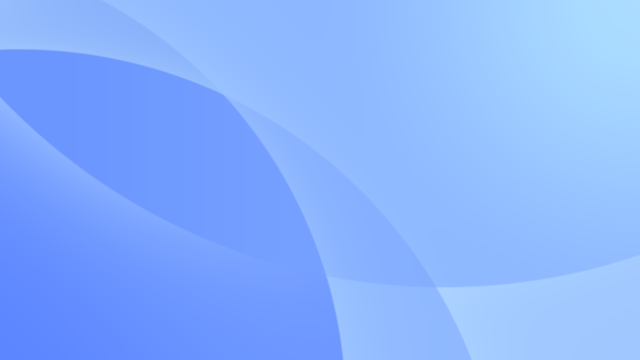
A Shadertoy shader for this background:

```glsl
// Soft blue backdrop of three large overlapping discs with glowing rims

// Discs: centre xy and radius, in canvas heights
const vec3 STEEP_DISC = vec3(-0.324, -0.137, 1.289);
const vec3 WIDE_DISC  = vec3( 0.053, -0.493, 1.356);
const vec3 UPPER_DISC = vec3( 1.238,  1.916, 1.714);

const float ASPECT = 1.786;
const float EDGE_PIXELS = 1.0;   // half width of edge smoothing at 288 px height

// Panel colours
const vec3 SKY         = vec3(0.550, 0.715, 1.0);
const vec3 SKY_CORNER  = vec3(0.670, 0.865, 1.0);
const vec3 CREST       = vec3(0.530, 0.690, 0.985);
const vec3 STRIP       = vec3(0.520, 0.682, 1.0);
const vec3 LENS_LEFT   = vec3(0.420, 0.588, 0.995);
const vec3 LENS_RIGHT  = vec3(0.460, 0.628, 1.0);
const vec3 DEEP_LEFT   = vec3(0.350, 0.515, 1.0);
const vec3 DEEP_RIGHT  = vec3(0.420, 0.585, 1.0);
const vec3 LOW_STRIP   = vec3(0.555, 0.718, 1.0);
const vec3 LOW_RIGHT   = vec3(0.625, 0.780, 1.0);
const vec3 GLOW_TINT   = vec3(1.0, 0.95, 0.1);

float discDistance(vec2 p, vec3 disc) {
    return length(p - disc.xy) - disc.z;
}

float inside(float d) {
    float soft = EDGE_PIXELS / 288.0;
    soft = max(soft, 0.7 / iResolution.y);
    return 1.0 - smoothstep(-soft, soft, d);
}

// Light that fades outward from a rim
vec3 rimGlow(float d, float strength, float reach) {
    return GLOW_TINT * strength * exp(-max(d, 0.0) / reach);
}

void mainImage(out vec4 fragColor, in vec2 fragCoord) {
    vec2 uv = fragCoord / iResolution.xy;
    vec2 p = uv * vec2(ASPECT, 1.0);

    float steep = discDistance(p, STEEP_DISC);
    float wide  = discDistance(p, WIDE_DISC);
    float upper = discDistance(p, UPPER_DISC);
    float inSteep = inside(steep);
    float inWide  = inside(wide);

    // Panels within the upper disc
    float cornerFade = smoothstep(0.0, 0.95, distance(p, vec2(ASPECT, 1.0)));
    vec3 sky = mix(SKY_CORNER, SKY, cornerFade)
             + rimGlow(steep, 0.035, 0.12) + rimGlow(wide, 0.015, 0.10);
    vec3 strip = STRIP + rimGlow(steep, 0.05, 0.08);
    vec3 crest = CREST + rimGlow(wide, 0.06, 0.05)
               + GLOW_TINT * 0.06 * exp(-distance(p, vec2(0.0, 1.0)) / 0.15);
    vec3 lens = mix(LENS_LEFT, LENS_RIGHT, smoothstep(0.1, 0.9, p.x));
    vec3 above = mix(mix(sky, strip, inWide), mix(crest, lens, inWide), inSteep);

    // Panels below it
    float leftLight = 0.22 * (1.0 - smoothstep(-0.3, 1.15, p.x)) + 0.02;
    vec3 deep = mix(DEEP_LEFT, DEEP_RIGHT, smoothstep(0.0, 0.95, p.x))
              + rimGlow(upper, leftLight, 0.18);
    vec3 lowStrip = LOW_STRIP + rimGlow(steep, 0.05, 0.13);
    vec3 lowRight = LOW_RIGHT + rimGlow(wide, 0.03, 0.12)
                  + rimGlow(upper, 0.02, 0.08);
    vec3 below = mix(mix(lowRight, lowStrip, inWide), deep, inSteep);

    vec3 colour = mix(below, above, inside(upper));
    fragColor = vec4(clamp(colour, 0.0, 1.0), 1.0);
}
```
